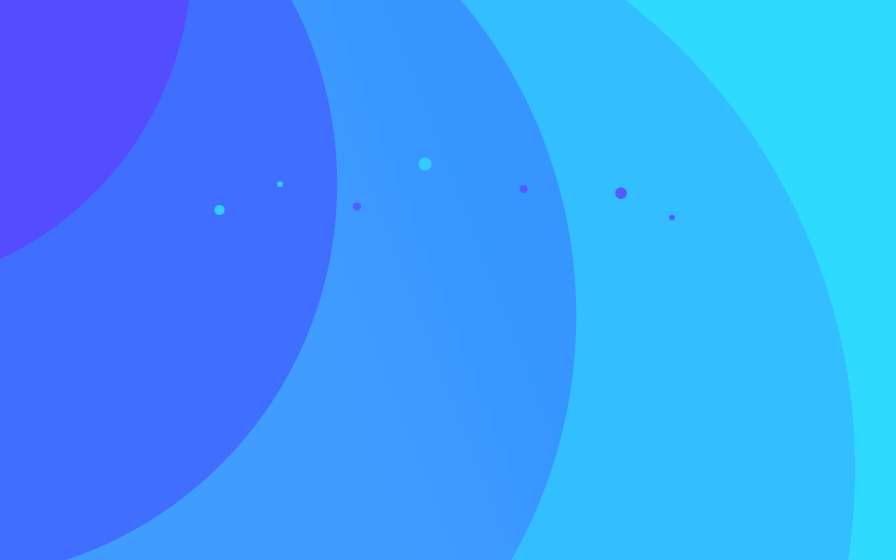
A Shadertoy shader for this background:

```glsl
// Overlapping flat discs step from cyan at the right to violet at the top left,
// with a loose row of small dots across them. Discs are painted from the
// largest to the smallest using signed distances, in units of canvas height.

#define DISC_COUNT 4
#define DOT_COUNT 7
#define EDGE_PIXELS 1.0
#define CYAN vec3(0.185, 0.855, 1.0)
#define SKY vec3(0.20, 0.745, 1.0)
#define AZURE_LIGHT vec3(0.25, 0.61, 1.0)
#define AZURE_DEEP vec3(0.21, 0.585, 1.0)
#define ROYAL vec3(0.25, 0.43, 1.0)
#define VIOLET vec3(0.33, 0.30, 1.0)
#define DOT_CYAN vec3(0.20, 0.80, 1.0)
#define DOT_VIOLET vec3(0.32, 0.36, 1.0)

// Each disc is centre x, centre y, radius.
const vec3 discs[DISC_COUNT] = vec3[](
    vec3(0.467, 0.1625, 1.060),
    vec3(0.155, 0.436, 0.874),
    vec3(-0.105, 0.671, 0.707),
    vec3(-0.252, 1.075, 0.594));

// Dots use the same layout; a negative radius selects the violet tint.
const vec3 dots[DOT_COUNT] = vec3[](
    vec3(0.392, 0.625, 0.009),
    vec3(0.500, 0.671, 0.0052),
    vec3(0.6375, 0.631, -0.0073),
    vec3(0.759, 0.707, 0.0115),
    vec3(0.935, 0.6625, -0.0073),
    vec3(1.109, 0.655, -0.0104),
    vec3(1.200, 0.6115, -0.005));

// Antialiased coverage of a disc.
float discMask(vec2 p, vec2 centre, float radius, float pixel) {
    float dist = length(p - centre) - radius;
    return clamp(0.5 - dist / (EDGE_PIXELS * pixel), 0.0, 1.0);
}

void mainImage(out vec4 fragColor, in vec2 fragCoord) {
    float pixel = 1.0 / iResolution.y;
    vec2 p = fragCoord * pixel;

    // Soft diagonal gradient on the middle disc
    float shade = smoothstep(0.65, 1.08, dot(p, vec2(0.93, 0.36)));
    vec3 azure = mix(AZURE_LIGHT, AZURE_DEEP, shade);
    vec3 fills[DISC_COUNT] = vec3[](SKY, azure, ROYAL, VIOLET);

    // Large discs, back to front
    vec3 color = CYAN;
    for (int i = 0; i < DISC_COUNT; i++) {
        color = mix(color, fills[i], discMask(p, discs[i].xy, discs[i].z, pixel));
    }

    // Small scattered dots
    for (int i = 0; i < DOT_COUNT; i++) {
        vec3 tint = dots[i].z > 0.0 ? DOT_CYAN : DOT_VIOLET;
        color = mix(color, tint, discMask(p, dots[i].xy, abs(dots[i].z), pixel));
    }

    fragColor = vec4(color, 1.0);
}
```
